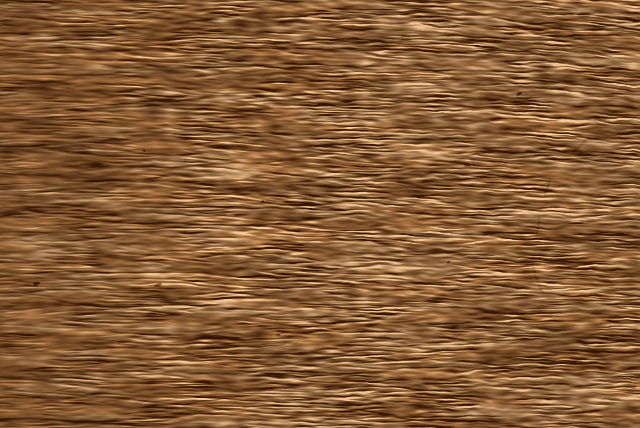
This texture is drawn by a Shadertoy shader. Its source:

```glsl
// Weathered brown wood with fine, nearly horizontal fibres.
// Stretched gradient noise gives bands and fibres, layered split lines give
// crisp shadowed edges; their summed tone picks a colour from a ramp.

const vec3 DEEP_BROWN = vec3(0.34, 0.20, 0.09);
const vec3 DARK_BROWN = vec3(0.44, 0.29, 0.15);
const vec3 MID_BROWN  = vec3(0.54, 0.37, 0.22);
const vec3 WARM_LIGHT = vec3(0.66, 0.455, 0.26);
const vec3 PALE_LIGHT = vec3(0.64, 0.49, 0.33);
const vec3 HIGHLIGHT  = vec3(0.78, 0.61, 0.43);

// Noise cells per canvas height, along and across the grain
const vec2 PATCH_SCALE = vec2(1.3, 4.0);
const vec2 BAND_SCALE  = vec2(2.6, 27.0);
const vec2 FIBRE_SCALE = vec2(6.5, 84.0);
const vec2 FINE_SCALE  = vec2(24.0, 145.0);
const vec2 SPLIT_SCALE = vec2(4.0, 52.0);

const float PATCH_GAIN = 0.6;
const float BAND_GAIN  = 1.35;
const float FIBRE_GAIN = 2.1;
const float FINE_GAIN  = 2.2;
const int   SPLIT_LAYERS = 3;
const float SPLIT_GROWTH = 1.35;  // each split layer is finer by this
const float SPLIT_DARK  = 1.6;
const float SPLIT_LIGHT = 1.45;
const float SPLIT_WIDTH = 0.15;
const float EDGE_OFFSET = 0.0038;
const float WOBBLE = 0.0022;
const float TONE_STEP = 0.78;     // tone between neighbouring ramp colours

vec2 hash2(vec2 p) {
    vec3 q = fract(p.xyx * vec3(0.1031, 0.1030, 0.0973));
    q += dot(q, q.yzx + 33.33);
    return fract((q.xx + q.yz) * q.zy);
}

float cornerSlope(vec2 cell, vec2 offset) {
    float angle = 6.2832 * hash2(cell).x;
    return dot(vec2(cos(angle), sin(angle)), offset);
}

float gradientNoise(vec2 p) {
    vec2 i = floor(p), f = p - i;
    vec2 u = f * f * f * (f * (f * 6.0 - 15.0) + 10.0);
    vec2 e = vec2(1.0, 0.0);
    float low  = mix(cornerSlope(i, f), cornerSlope(i + e, f - e), u.x);
    float high = mix(cornerSlope(i + e.yx, f - e.yx), cornerSlope(i + 1.0, f - 1.0), u.x);
    return mix(low, high, u.y);
}

// Bends the grain toward the upper right and roughens it with small jags
vec2 grainCoords(vec2 p) {
    float bend = p.x * (0.010 + 0.016 * p.x * p.y);
    float sway = 0.006 * gradientNoise(p * vec2(1.6, 3.0) + 31.0);
    float jags = gradientNoise(p * vec2(22.0, 48.0) + 70.0)
               + 0.5 * gradientNoise(p * vec2(55.0, 90.0) + 17.0);
    return vec2(p.x, p.y + bend + sway + WOBBLE * jags * (0.5 + 0.7 * p.x));
}

// Thin broken lines along the zero crossings of stretched noise
float splitLine(vec2 g, vec2 scale, float seed) {
    float line = abs(gradientNoise(g * scale + 110.0 + seed));
    float presence = gradientNoise(g * vec2(6.0, 24.0) + 57.0 + seed);
    float blur = 0.3 * scale.y / iResolution.y;
    return (1.0 - smoothstep(0.02, SPLIT_WIDTH + blur, line)) * smoothstep(-0.06, 0.14, presence);
}

// Every split is a shadow line with a lit lip beside it
float splitRelief(vec2 g) {
    float relief = 0.0;
    vec2 scale = SPLIT_SCALE;
    for (int i = 0; i < SPLIT_LAYERS; i++) {
        float seed = 29.3 * float(i);
        relief -= SPLIT_DARK * splitLine(g, scale, seed);
        relief += SPLIT_LIGHT * splitLine(g + vec2(0.0, EDGE_OFFSET), scale, seed);
        scale *= SPLIT_GROWTH;
    }
    return relief;
}

// Sparse small dark pits, one candidate per cell
float pits(vec2 p) {
    vec2 cell = floor(p * 7.0);
    vec2 rnd = hash2(cell + 19.0);
    vec2 d = fract(p * 7.0) - mix(vec2(0.25), vec2(0.75), rnd);
    float radius = 0.055 * (0.5 + rnd.x);
    d.y *= 1.6;
    d += 0.05 * gradientNoise(p * 90.0);
    return smoothstep(radius, radius * 0.3, length(d)) * step(0.9, hash2(cell + 43.0).y);
}

// Faint curved scuff at the right
float scuff(vec2 p) {
    float ring = abs(length(p - vec2(1.56, 0.43)) - 0.31 + 0.02 * gradientNoise(p * 9.0));
    return smoothstep(0.006, 0.001, ring) * smoothstep(-0.1, 0.3, gradientNoise(p * 24.0));
}

vec3 woodRamp(float tone, float warmth) {
    vec3 light = mix(PALE_LIGHT, WARM_LIGHT, warmth);
    vec3 ramp[5] = vec3[5](DEEP_BROWN, DARK_BROWN, MID_BROWN, light, HIGHLIGHT);
    float level = clamp(2.0 + tone / TONE_STEP, -1.3, 5.2);
    int i = int(clamp(floor(level), 0.0, 3.0));
    return mix(ramp[i], ramp[i + 1], level - float(i));
}

void mainImage(out vec4 fragColor, in vec2 fragCoord) {
    vec2 p = fragCoord / iResolution.y;
    vec2 g = grainCoords(p);

    // Grain layers, with the finest faded where pixels cannot hold it
    float fineFade = 1.0 - smoothstep(0.5, 1.0, FINE_SCALE.y / iResolution.y);
    float sharpness = mix(0.6, 1.1, smoothstep(0.0, 0.7, p.x));
    float tone = PATCH_GAIN * gradientNoise(g * PATCH_SCALE + 5.0);
    tone += BAND_GAIN * gradientNoise(g * BAND_SCALE + 13.0);
    tone += FIBRE_GAIN * gradientNoise(g * FIBRE_SCALE + 23.0);
    tone += FINE_GAIN * sharpness * fineFade * gradientNoise(g * FINE_SCALE + 37.0);
    tone += sharpness * splitRelief(g);

    // Shading toward the left edge, and surface wear
    tone -= 0.45 * (1.0 - smoothstep(0.0, 0.42, p.x)) + 0.04;
    tone -= 2.0 * pits(p) + 0.6 * scuff(p);

    float hue = gradientNoise(g * vec2(3.5, 34.0) + 83.0) + 0.25 * gradientNoise(g * 2.0 + 9.0);
    float warmth = smoothstep(-0.14, 0.2, hue - 0.08 * (p.x - 0.6));
    vec3 color = woodRamp(tone, warmth);
    color *= mix(vec3(1.0), vec3(1.03, 0.98, 0.91), warmth * 0.6);
    fragColor = vec4(clamp(color, 0.0, 1.0), 1.0);
}
```
